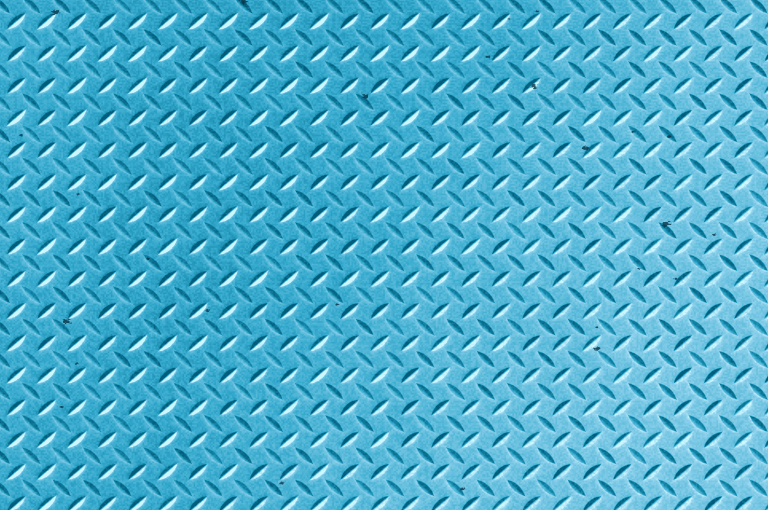
Reproduce this texture procedurally as a WebGL 2 fragment shader.

```glsl
#version 300 es
precision highp float;
uniform vec2 u_resolution;
out vec4 fragColor;

const vec2 CELL = vec2(0.0594, 0.0631);       // lattice pitch, in canvas heights
const vec2 FIRST_LUG = vec2(0.032, 0.0117);   // centre of the lowest left rising lug
const vec2 LUG_SIZE = vec2(0.0240, 0.0076);   // half length, half width
const float RISE_ANGLE = 0.71;
const float FALL_ANGLE = -0.74;
const float EDGE_SOFTNESS = 0.0017;
const float RIM_WIDTH = 0.0032;
const float RIM_LIGHT = 1.5;
const float RIM_SHADE = -0.8;
const float GRAIN_SCALE = 320.0;
const float GRAIN_AMOUNT = 0.85;
const float MOTTLE_SCALE = 110.0;
const float MOTTLE_AMOUNT = 0.25;
const float CLOUD_AMOUNT = 0.4;
const float CHIP_CELL = 0.085;
const float CHIP_CHANCE = 0.11;

// Paint tones from deep shade to glare
const vec3 PAINT[6] = vec3[6](
  vec3(0.01, 0.36, 0.48), vec3(0.08, 0.52, 0.65), vec3(0.20, 0.66, 0.80),
  vec3(0.40, 0.75, 0.87), vec3(0.58, 0.83, 0.93), vec3(0.80, 0.97, 1.00));
const vec3 CHIP_COLOR = vec3(0.03, 0.20, 0.27);

float hash(vec2 p) {
  return fract(sin(dot(p, vec2(127.1, 311.7))) * 43758.5453);
}

float noise(vec2 p) {
  vec2 i = floor(p), f = fract(p);
  f = f * f * (3.0 - 2.0 * f);
  return mix(mix(hash(i), hash(i + vec2(1, 0)), f.x),
             mix(hash(i + vec2(0, 1)), hash(i + vec2(1, 1)), f.x), f.y);
}

float fbm(vec2 p) {
  float sum = 0.0, amp = 0.5;
  for (int i = 0; i < 4; i++) {
    sum += amp * noise(p);
    p = p * 2.03 + 17.0;
    amp *= 0.5;
  }
  return sum;
}

vec3 paint(float tone) {
  tone = clamp(tone, 0.0, 4.999);
  int i = int(tone);
  return mix(PAINT[i], PAINT[i + 1], fract(tone));
}

// Lens with pointed ends on the x axis
float lensDistance(vec2 q, vec2 size) {
  float radius = dot(size, size) / (2.0 * size.y);
  return length(vec2(q.x, abs(q.y) + radius - size.y)) - radius;
}

// Adds one lattice of raised lugs to the tone of the sheet
float addLugs(float tone, vec2 p, vec2 origin, float angle, float glare, float softness) {
  vec2 g = (p - origin) / CELL;
  vec2 id = floor(g + 0.5);
  vec2 q = (g - id) * CELL;
  float c = cos(angle), s = sin(angle);
  q = vec2(c * q.x + s * q.y, c * q.y - s * q.x);
  float vary = hash(id + angle) - 0.5;
  vec2 size = LUG_SIZE * vec2(1.0 + 0.08 * vary, mix(0.84, 1.0, glare));
  float d = lensDistance(q, size);
  float across = q.y / size.y;

  // Pale rim below, shade above
  float rim = exp(-max(d, 0.0) / RIM_WIDTH);
  float above = mix(0.3, RIM_SHADE, glare);
  tone += rim * mix(RIM_LIGHT, above, smoothstep(-0.7, 0.7, across));

  // Lit lower flank and shaded upper flank
  float lit = mix(2.4, 5.2, glare) + 0.4 * vary;
  float shade = mix(0.45, -0.1, glare) + 0.6 * vary + 0.1 * tone;
  float split = mix(-0.35, 0.0, glare) + 0.25 * vary;
  float blend = mix(0.6, 0.3, glare);
  float face = mix(lit, shade, smoothstep(split - blend, split + blend, across));
  return mix(tone, face, smoothstep(softness, -softness, d));
}

// Sparse dark chips, each in its own cell
float chips(vec2 p, float softness) {
  vec2 id = floor(p / CHIP_CELL);
  vec2 centre = vec2(hash(id + 3.1), hash(id + 7.7)) * 0.6 + 0.2;
  vec2 q = p - (id + centre) * CHIP_CELL;
  float size = mix(0.002, 0.007, pow(hash(id + 5.3), 3.0));
  float d = length(q * vec2(0.8, 1.2)) - size * (0.4 + 1.2 * noise(p * 350.0));
  return step(hash(id + 1.9), CHIP_CHANCE) * smoothstep(softness, -softness, d);
}

void main() {
  vec2 uv = gl_FragCoord.xy / u_resolution;
  vec2 p = gl_FragCoord.xy / u_resolution.y;
  float softness = max(EDGE_SOFTNESS, 0.5 / u_resolution.y);

  // Broad light across the sheet, with cloudy wear
  float sweep = smoothstep(0.2, 1.1, uv.x + 0.45 * (0.5 - uv.y));
  float tone = 1.9 + 1.5 * sweep + 0.25 * smoothstep(0.2, 0.0, uv.x);
  tone += CLOUD_AMOUNT * (fbm(p * 9.0) - 0.47);
  tone += MOTTLE_AMOUNT * (noise(p * MOTTLE_SCALE) - 0.5);

  // Rising lugs catch the light, falling ones stay dim
  float glare = 1.0 - 0.2 * sweep;
  tone = addLugs(tone, p, FIRST_LUG, RISE_ANGLE, glare, softness);
  tone = addLugs(tone, p, FIRST_LUG + 0.5 * CELL, FALL_ANGLE, 0.1, softness);

  // Fine grain and chipped paint
  tone += GRAIN_AMOUNT * (noise(p * GRAIN_SCALE) - 0.5);
  vec3 color = mix(paint(tone), CHIP_COLOR, 0.8 * chips(p, softness));
  fragColor = vec4(color, 1.0);
}
```
